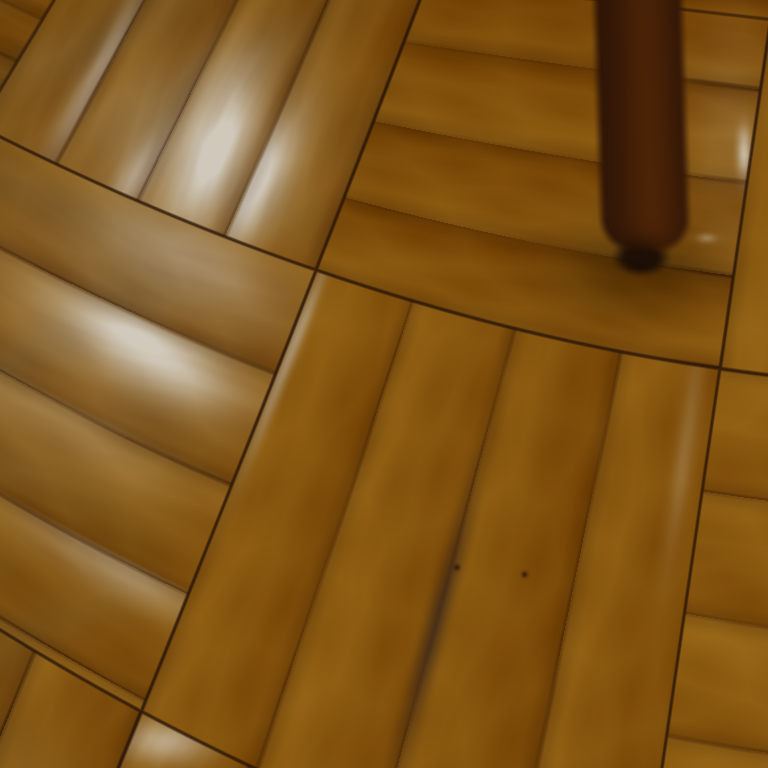
Write a WebGL 2 fragment shader that draws this texture.

```glsl
#version 300 es
precision highp float;
// Glossy parquet floor in curved perspective blocks, with a dark chair leg.
uniform vec2 u_resolution;
out vec4 fragColor;

const vec3 HONEY = vec3(0.59, 0.40, 0.09);
const vec3 AMBER = vec3(0.465, 0.27, 0.02);
const vec3 HAZE = vec3(0.52, 0.39, 0.18);
const vec3 SHINE = vec3(0.84, 0.82, 0.78);
const vec3 GROOVE = vec3(0.15, 0.075, 0.025);
const vec3 LEG_DARK = vec3(0.18, 0.08, 0.025);
const vec3 LEG_LIT = vec3(0.29, 0.135, 0.025);

float hash(vec2 p) { return fract(sin(dot(p, vec2(127.1, 311.7))) * 4375.85); }

float cellular(vec2 p) {
  float nearest = 2.0;
  for (int k = 0; k < 9; k++) {
    vec2 c = floor(p) + vec2(k % 3 - 1, k / 3 - 1);
    nearest = min(nearest, length(p - c - vec2(hash(c), hash(c + 19.3))));
  }
  return nearest;
}

float grain(float across, float along, float seed) {
  float warp = across + 0.1 * sin(along * 13.0 + seed);
  float sum = 0.0, amp = 0.5, freq = 9.0;
  for (int i = 0; i < 4; i++) {
    sum += amp * sin(warp * freq + seed * 7.0 + sin(along * freq * 0.7 + seed));
    freq *= 1.9;
    amp *= 0.6;
  }
  return sum;
}

float glow(vec2 p, float x, float y, float w, float h) {
  vec2 q = (p - vec2(x, y)) / vec2(w, h);
  return exp(-dot(q, q));
}

float line(float dist, float halfWidth) {
  return 1.0 - smoothstep(halfWidth * 0.2, halfWidth * 1.4, abs(dist));
}

float rise(float edge, float x) { return smoothstep(edge - 0.03, edge + 0.05, x); }

float legDistance(vec2 p, float centre, float halfWidth, float bottom, float corner) {
  vec2 d = vec2(abs(p.x - centre) - halfWidth, bottom - p.y) + corner;
  return length(max(d, 0.0)) + min(max(d.x, d.y), 0.0) - corner;
}

void main() {
  vec2 p = gl_FragCoord.xy / u_resolution;
  // Block borders: y along x, then x along y.
  float top = 0.822 + p.x * (0.19 * p.x - 0.5), low = 0.18 + p.x * (0.23 * p.x - 0.62);
  float back = 1.09 - 0.115 * p.x, far = 0.6 * p.y - 0.53;
  float left = 0.154 + p.y * (0.405 - 0.012 * p.y), right = 0.862 + 0.145 * p.y;
  float drop = 4.0 * (top - p.y) / (top - low);

  // Each block: planks across, length along, tone bias and joint depth.
  float across, along = p.x, width = 0.15, id, gloss = 0.0, bias = 0.0, depth = 0.22;
  if (p.y > top) {
    if (p.x < far) {
      across = (1.0 - p.y - 0.45 * p.x) / 0.07; width = 0.07; id = 0.0; bias = -0.25;
    } else if (p.x < left) {
      across = 4.0 * (p.x - far) / (left - far); along = p.y; width = 0.115; id = 1.0; depth = 0.28;
      vec2 a = vec2(across, p.y);
      gloss = 0.92 * glow(a, 3.29 - p.y, 0.81, 0.34, 0.105)
        + 0.9 * rise(3.0, across) * glow(a, 3.12, 0.762, 0.25, 0.09)
        + 0.55 * glow(a, 1.86, 0.77, 0.17, 0.055)
        + 0.55 * (1.0 - rise(0.98, across)) * glow(a, 0.93, 0.9, 0.15, 0.11)
        + 0.26 * glow(p, 0.24, 0.8, 0.18, 0.15);
    } else if (p.x < right) {
      across = 3.75 * (p.y - top) / (back - top); width = 0.1; id = 2.0; bias = -0.12;
      depth = 0.1 + 0.25 * smoothstep(0.84, 0.93, p.x);
      gloss = 0.8 * glow(p, 0.969, 0.8, 0.009, 0.03) + 0.35 * glow(p, 0.92, 0.69, 0.012, 0.006)
        + 0.14 * glow(p, 0.95, 0.82, 0.05, 0.15);
    } else {
      across = (p.x - right) / width; along = p.y; id = 3.0; bias = -0.1;
    }
  } else if (p.y < low) {
    across = (p.x - left) / 0.17; along = p.y; id = 4.0; bias = 0.1; depth = 0.4;
    gloss = 0.7 * step(left, p.x) * glow(p, 0.215, 0.035, 0.06, 0.028);
  } else if (p.x < left) {
    across = drop + 0.1; id = 5.0; bias = -0.1; depth = 0.3;
    vec2 a = vec2(p.x, across);
    gloss = 0.42 * glow(a, 0.25, 0.38, 0.11, 0.33)
      + 0.9 * rise(1.0, across) * glow(a, 0.19, 1.22, 0.11, 0.32)
      + 0.22 * rise(1.95, across) * glow(a, 0.1, 2.15, 0.13, 0.25)
      + 0.5 * rise(2.97, across) * glow(a, 0.15, 3.06, 0.12, 0.22)
      + 0.18 * glow(p, 0.14, 0.6, 0.22, 0.18);
  } else if (p.x < right) {
    across = 3.9 * (p.x - left) / (right - left); along = p.y; id = 6.0;
    bias = 0.18 * rise(1.0, across) + 0.1 * rise(3.0, across) - 0.18;
    gloss = 0.65 * glow(p, left + 0.009, 0.54, 0.009, 0.12)
      + 0.22 * glow(p, right - 0.03, 0.42, 0.012, 0.14);
  } else {
    across = 1.1 * drop; id = 7.0; bias = 0.15;
  }

  // Wood tone: plank variation, bevel shading, grain and mottling.
  float plank = floor(across), f = fract(across), seed = hash(vec2(plank, id + 2.0)) * 6.0;
  float fibre = grain(across, along, seed);
  float mottle = cellular(vec2(across * 2.5, along * 9.0) + seed) - 0.5;
  float tone = 0.64 + bias + 0.06 * (seed - 3.0) - 0.62 * (f - 0.3) + 0.07 * fibre
    + 0.45 * mottle - 0.18 * smoothstep(0.75, 1.0, p.y);
  vec3 color = mix(AMBER, HONEY, clamp(tone, -0.25, 1.2));
  float patches = 0.33 + 0.15 * sin(p.x * 23.0 + 3.0 * sin(p.y * 17.0));
  float leftHaze = patches * (1.0 - smoothstep(-0.3, 0.12, p.x - left));
  color = mix(color, HAZE * (0.72 + 0.35 * tone), leftHaze);
  color *= 1.0 - 0.28 * glow(p, 0.83, 0.65, 0.1, 0.06);
  color = mix(color, SHINE, clamp(gloss * (0.92 + 0.08 * fibre + 0.22 * mottle), 0.0, 0.93));

  // Faint joints and a worn smear, then the deep block seams.
  float joint = (f - step(0.5, f)) * width, wear = 0.75 + 0.3 * sin(along * 15.0 + plank * 2.3);
  color *= 1.0 - (depth * wear * line(joint, 0.0035) + 0.12 * line(joint, 0.016)) * vec3(0.85, 1.0, 1.1);
  float smear = id == 6.0 ? glow(vec2(across, p.y), 2.0, 0.19, 0.07, 0.14) : 0.0;
  color = mix(color, GROOVE + 0.09, 0.65 * smear);
  float seams = max(line(p.y - top, 0.0028), line(p.y - low, 0.0031));
  seams = max(seams, max(line(p.x - left, 0.0027), line(p.x - right, 0.0025)));
  seams = max(seams, step(top, p.y) * 0.7 * line(p.x - far, 0.003));
  seams = max(seams, step(left, p.x) * 0.8 * line(p.y - back, 0.0026));
  float knots = glow(p, 0.683, 0.252, 0.004, 0.004) + glow(p, 0.595, 0.261, 0.004, 0.004);
  color = mix(color, GROOVE, 0.78 * min(seams + knots, 1.0));

  // Chair leg and its dark foot.
  float foot = length((p - vec2(0.835, 0.665)) / vec2(0.034, 0.022));
  color = mix(color, GROOVE * 0.6, 0.92 * (1.0 - smoothstep(0.55, 1.25, foot)));
  float centre = 0.861 - 0.03 * p.y, side = (p.x - centre) / 0.058 - 0.15;
  vec3 legColor = mix(LEG_DARK, LEG_LIT, exp(-2.5 * side * side));
  legColor *= 1.13 - 0.15 * p.y - 0.6 * glow(p, 0.835, 0.665, 0.036, 0.025);
  float body = legDistance(p, centre, 0.058, 0.672, 0.045);
  color = mix(color, legColor, 1.0 - smoothstep(-0.009, 0.006, body));
  fragColor = vec4(color, 1.0);
}
```
